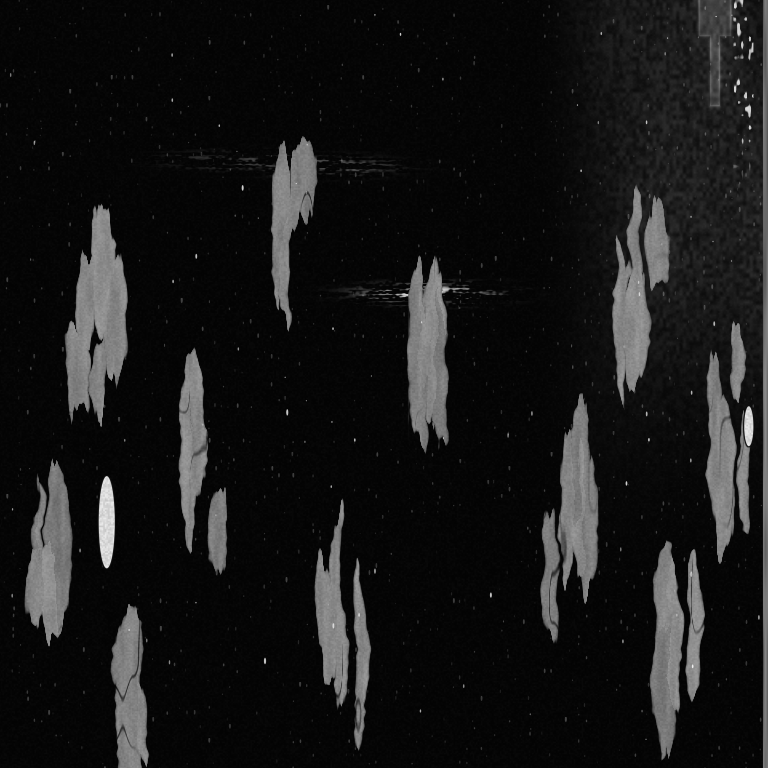
Reproduce this texture procedurally as a Shadertoy shader.

```glsl
// Draws ragged grey mineral shards on a black scanned surface with dust, scratches and a hazy right side.
#define CLUSTERS 11
#define LOBES 5
#define SHARD_GREY 0.56
#define BLACK_LEVEL 0.012
#define HAZE_LEVEL 0.12
#define RAGGEDNESS 0.045
#define CRACK_DEPTH 0.30
#define DUST_DENSITY 0.10
#define SCRATCH_GAIN 1.0

float hash(vec2 p) {
    vec3 q = fract(p.xyx * 0.1031);
    q += dot(q, q.yzx + 33.33);
    return fract((q.x + q.y) * q.z);
}

float noise(vec2 p) {
    vec2 i = floor(p), f = fract(p);
    f = f * f * (3.0 - 2.0 * f);
    vec2 e = vec2(0.0, 1.0);
    return mix(mix(hash(i), hash(i + e.yx), f.x),
               mix(hash(i + e.xy), hash(i + e.yy), f.x), f.y);
}

float ellipse(vec2 p, vec2 radius) {
    float k = length(p / radius);
    return k * (k - 1.0) / max(length(p / (radius * radius)), 1e-3);
}

float box(vec2 p, vec2 halfSize) {
    vec2 d = abs(p) - halfSize;
    return length(max(d, 0.0)) + min(max(d.x, d.y), 0.0);
}

float cover(float d, float px) {
    return 1.0 - smoothstep(-0.7 * px, 0.7 * px, d);
}

// Scattered upright specks, one candidate per cell
float specks(vec2 p, float cells, float density, float px) {
    vec2 id = floor(p * cells);
    vec2 jitter = vec2(hash(id + 3.1), hash(id + 7.7));
    vec2 q = p - (id + 0.25 + 0.5 * jitter) / cells;
    float size = mix(0.0006, 0.0014, jitter.x * jitter.y);
    return step(1.0 - density, hash(id + 51.0)) * (0.2 + 0.6 * jitter.x)
         * cover(ellipse(q, size * vec2(1.0, 1.0 + 2.0 * jitter.y)), px);
}

// Distance in x, tone in y: clusters of upright lobes along a golden-ratio sequence
vec2 shards(vec2 p) {
    vec2 warped = p;
    warped.y += RAGGEDNESS * (noise(p * vec2(130.0, 9.0)) - 0.5)
              + 0.4 * RAGGEDNESS * (noise(p * vec2(310.0, 25.0)) - 0.5);
    warped.x += 0.010 * (noise(p * vec2(16.0, 26.0) + 9.0) - 0.5)
              + 0.003 * (noise(p * vec2(60.0, 110.0)) - 0.5);
    vec2 result = vec2(1.0, 0.0);
    for (int i = 0; i < CLUSTERS; i++) {
        float n = float(i);
        float column = fract(0.22 + 0.618 * n);
        column -= 0.05 * sin(6.2832 * column);
        vec2 center = vec2(column, 0.08 + 0.062 * n);
        for (int j = 0; j < LOBES; j++) {
            vec2 seed = vec2(n * 7.0 + 2.0, float(j) * 5.0 + 11.0);
            vec2 offset = vec2(hash(seed), hash(seed + 31.0)) - 0.5;
            vec2 radius = vec2(mix(0.006, 0.019, hash(seed + 57.0)),
                               mix(0.045, 0.12, hash(seed + 83.0)));
            vec2 q = warped - center - offset * vec2(0.058, 0.17);
            q.x += 0.05 * (hash(seed + 19.0) - 0.5) * q.y;
            float d = ellipse(q, radius);
            if (d < result.x) result = vec2(d, hash(seed + 5.0));
        }
    }
    return result;
}

// Broken horizontal scuffs, the lowest being the brightest
float scuffs(vec2 p) {
    float sum = 0.0;
    for (int i = 0; i < 3; i++) {
        float k = float(i);
        vec2 center = vec2(0.56 - 0.13 * k, mix(0.618, 0.775, min(k, 1.0)) + 0.008 * k);
        vec2 q = (p - center) / vec2(0.075, 0.011);
        float strands = noise(p * vec2(28.0, 420.0)) * 0.65 + noise(p * vec2(230.0, 450.0)) * 0.5;
        sum += exp(-dot(q, q)) * smoothstep(0.5, 0.95, strands) / (1.0 + 1.6 * k);
    }
    return sum * SCRATCH_GAIN;
}

void mainImage(out vec4 fragColor, in vec2 fragCoord) {
    vec2 uv = fragCoord / iResolution.xy;
    float px = 1.0 / iResolution.y;
    float grain = noise(uv * 480.0);

    // Black ground and mottled haze
    float tone = BLACK_LEVEL + 0.022 * grain * grain;
    float haze = smoothstep(0.69, 0.86, uv.x) * smoothstep(0.2, 0.75, uv.y);
    haze *= 0.35 + 0.9 * noise(uv * vec2(17.0, 3.0));
    tone += HAZE_LEVEL * haze * (0.35 + 0.9 * noise(uv * vec2(230.0, 170.0)));

    // Dust, scuffs and a faint upright scratch
    tone += specks(uv, 34.0, DUST_DENSITY, px) + 0.3 * specks(uv + 0.37, 110.0, DUST_DENSITY, px);
    tone += scuffs(uv);
    float scratch = cover(abs(uv.x - 0.532 - 0.004 * (uv.y - 0.5)) - 0.0007, px);
    tone += 0.22 * scratch * smoothstep(0.11, 0.06, abs(uv.y - 0.53)) * noise(uv * vec2(9.0, 90.0));

    // Probe, bead strip and rail along the right side
    float probe = min(box(uv - vec2(0.931, 0.91), vec2(0.006, 0.048)),
                      box(uv - vec2(0.931, 0.985), vec2(0.021, 0.032)));
    tone += 0.12 * cover(probe, px) + 0.45 * exp(-abs(probe) * 600.0) * noise(uv * vec2(40.0, 70.0));
    float strip = cover(abs(uv.x - 0.968) - 0.013, px) * smoothstep(0.74, 0.84, uv.y);
    tone += strip * 0.7 * smoothstep(0.72, 0.9, noise(uv * vec2(210.0, 120.0)));
    tone = mix(tone, 0.3 + 0.25 * noise(uv * vec2(300.0, 14.0)), cover(0.9935 - uv.x, px));

    // Shards with fibres, cracks and bright flecks
    vec2 shard = shards(uv);
    float fibre = noise(uv * vec2(170.0, 26.0)) - 0.5;
    float crack = smoothstep(0.05, 0.0, abs(noise(uv * vec2(75.0, 14.0) + 40.0) - 0.5));
    crack *= smoothstep(0.5, 0.75, noise(uv * vec2(22.0, 9.0) + 5.0));
    float body = SHARD_GREY - 0.09 * shard.y + 0.09 * fibre + 0.07 * (grain - 0.5);
    body -= CRACK_DEPTH * crack + 0.12 * smoothstep(-0.003, 0.0, shard.x);
    body += 0.5 * specks(uv + 0.61, 60.0, 0.06, px);
    tone = mix(tone, body, cover(shard.x, px));

    // Pale upright seeds
    for (int i = 0; i < 2; i++) {
        float k = float(i);
        vec2 center = mix(vec2(0.139, 0.32), vec2(0.975, 0.445), k);
        float seed = ellipse(uv - center, mix(vec2(0.0105, 0.06), vec2(0.006, 0.026), k));
        tone = mix(tone, 0.05, cover(seed - 0.0015, px));
        tone = mix(tone, 0.78 + 0.14 * grain, cover(seed, px));
    }
    fragColor = vec4(vec3(clamp(tone, 0.0, 1.0)), 1.0);
}
```
